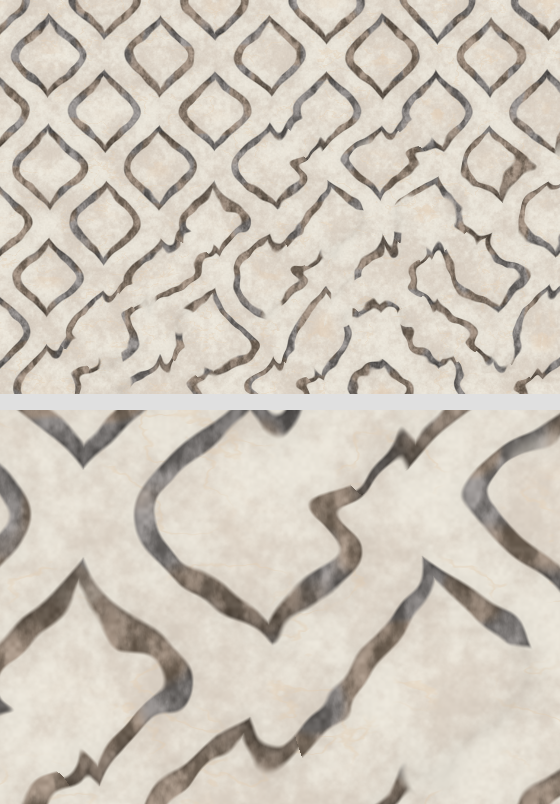
Top: the whole. Bottom: its middle third, enlarged.
Reproduce this pattern procedurally as a Shadertoy shader.

```glsl
// Staggered marble ogee lattice with mottled stone outlines, cells fusing toward the lower right.

float hash(vec2 p) {
    vec3 q = fract(p.xyx * vec3(0.1031, 0.1030, 0.0973));
    q += dot(q, q.yzx + 33.33);
    return fract((q.x + q.y) * q.z);
}

float noise(vec2 p) {
    vec2 i = floor(p), f = fract(p);
    f = f * f * (3.0 - 2.0 * f);
    return mix(mix(hash(i), hash(i + vec2(1, 0)), f.x),
               mix(hash(i + vec2(0, 1)), hash(i + vec2(1, 1)), f.x), f.y);
}

float fbm(vec2 p) {
    float sum = 0.0, amp = 0.5;
    for (int i = 0; i < 5; i++) {
        sum += amp * noise(p);
        p = mat2(1.6, 1.2, -1.2, 1.6) * p + 7.3;
        amp *= 0.5;
    }
    return sum;
}

// Pointed ogee: bulging sides that sweep into tips above and below.
float ogee(vec2 p) {
    p = abs(p);
    if (p.y > 0.75) return length(p - vec2(0.0, 0.75));
    float t = p.y / 0.75;
    float halfWidth = 0.66 * (0.4 * (1.0 - t * t) + 0.3 * (1.0 + cos(3.1416 * t)));
    float slope = 0.88 * (0.8 * t + 0.94 * sin(3.1416 * t));
    return (p.x - halfWidth) / sqrt(1.0 + slope * slope);
}

// Wavy strip joining a cell to its diagonal neighbour.
float bridge(vec2 p, vec2 dir) {
    float along = clamp(dot(p, dir) / 2.0, 0.0, 1.0);
    return length(p - dir * along) - 0.34 - 0.04 * sin(along * 12.6);
}

float smoothMin(float a, float b, float k) {
    float h = max(k - abs(a - b), 0.0) / k;
    return min(a, b) - h * h * k * 0.25;
}

// How strongly the regular lattice breaks up at a place.
float disorder(vec2 p) {
    return smoothstep(5.0, 6.5, p.x - p.y) * smoothstep(1.2, 2.0, -p.y);
}

void mainImage(out vec4 fragColor, in vec2 fragCoord) {
    // One unit is half a repeat, both across and down.
    vec2 p = fragCoord / iResolution.y * 7.11 - vec2(0.88, 6.1);
    float pixel = 7.11 / iResolution.y;
    float broken = disorder(p);
    vec2 sway = vec2(noise(p * 1.1 + 3.0), noise(p * 1.1 + 40.0)) - 0.5;
    vec2 ripple = vec2(noise(p * 5.0), noise(p * 5.0 + 19.0)) - 0.5;
    vec2 q = p + sway * (0.08 + 0.35 * broken) + ripple * (0.035 + 0.05 * broken);

    // Union of staggered cells and occasional diagonal bridges.
    float dist = 9.0, nearest = 9.0;
    vec2 local = vec2(0.0), cellId = vec2(0.0);
    for (int j = -2; j <= 2; j++)
    for (int i = -2; i <= 2; i++) {
        vec2 cell = round(q) + vec2(i, j);
        if (mod(cell.x + cell.y, 2.0) > 0.5) continue;
        vec2 r = q - cell;
        float size = 0.95 + 0.09 * hash(cell + 51.0);
        float d = ogee(r / size) * size;
        if (d < nearest) { nearest = d; local = r; cellId = cell; }
        dist = smoothMin(dist, d, 0.05);
        float chaos = disorder(cell);
        if (hash(cell + 83.0) < 0.48 * chaos) dist = smoothMin(dist, bridge(r, vec2(1, 1)), 0.1);
        if (hash(cell + 127.0) < 0.2 * chaos) dist = smoothMin(dist, bridge(r, vec2(1, -1)), 0.1);
    }

    // Cream marble: cloudy ground, paler channels, fine speckle.
    float cloud = fbm(p * 2.3 + 11.0);
    float grain = fbm(p * 13.0);
    float inside = smoothstep(0.03, -0.08, dist);
    float beige = smoothstep(0.3, 0.7, cloud * 0.6 + grain * 0.4 + 0.06 * inside - 0.03);
    vec3 col = mix(vec3(0.925, 0.905, 0.86), vec3(0.86, 0.82, 0.77), beige);
    col += (noise(p * 38.0) - 0.5) * 0.025;

    // Peach veins, plus a mirrored swirl in the middle of each cell.
    float vein = 1.0 - smoothstep(0.0, 0.035, abs(fbm(p * vec2(2.5, 4.5) + 70.0) - 0.5));
    col = mix(col, vec3(0.90, 0.81, 0.70), 0.4 * vein * smoothstep(0.4, 0.65, noise(p * 3.0 + 9.0)));
    vec2 mirrored = vec2(abs(local.x), local.y);
    float curl = fbm(mirrored * vec2(5.0, 9.0) + cellId * 3.7);
    float swirl = smoothstep(0.42, 0.6, curl) * smoothstep(0.4, 0.05, length(local * vec2(1.0, 1.3)));
    col = mix(col, vec3(0.89, 0.79, 0.68), 0.5 * swirl * hash(cellId + 5.0));

    // Soft grey stain beside the outline.
    col *= 1.0 - 0.06 * exp(-abs(dist + 0.06) * 9.0);

    // Outline: wide on the flanks, narrow at the tips, with a few gaps.
    float tip = smoothstep(0.25, 0.72, abs(local.y));
    float width = mix(0.135, 0.07, tip) + 0.03 * (noise(p * 7.0) - 0.5);
    float soft = max(pixel, 0.014);
    float line = smoothstep(soft, -soft, abs(dist + width * 0.5) - width * 0.5);
    line *= 1.0 - broken * smoothstep(0.74, 0.8, noise(p * 1.7 + 23.0));

    // Streaked brown stone with slate patches and darker tips.
    float streak = fbm(p * vec2(9.0, 5.0) + 31.0);
    vec3 stone = mix(vec3(0.39, 0.34, 0.29), vec3(0.65, 0.58, 0.52), smoothstep(0.25, 0.68, streak));
    float slate = smoothstep(0.45, 0.65, noise(p * 3.2 + 60.0));
    stone = mix(stone, vec3(dot(stone, vec3(0.333))) * vec3(1.0, 1.0, 1.02), 0.75 * slate);
    stone *= 1.0 - 0.22 * tip - 0.12 * smoothstep(-0.04, 0.0, dist);
    stone += (noise(p * 30.0) - 0.5) * 0.1;

    fragColor = vec4(mix(col, stone, line * 0.95), 1.0);
}
```
